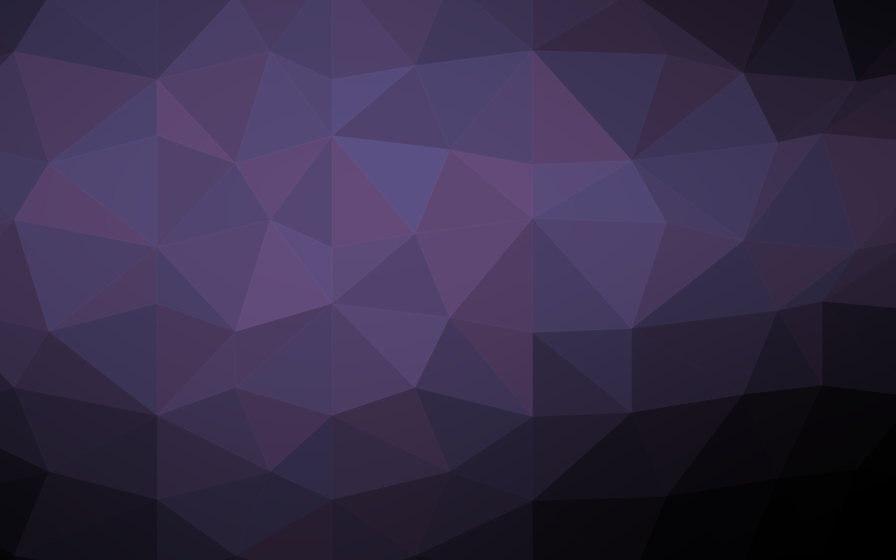
Reproduce this background procedurally as a WebGL 2 fragment shader.

```glsl
#version 300 es
precision highp float;
// Low-poly mesh of dusky violet triangles, glowing left of centre and fading to black corners.
uniform vec2 u_resolution;
out vec4 outColor;

const float PI = 3.14159265;

float hash(vec2 p) {
  vec3 q = fract(p.xyx * 0.1031);
  q += dot(q, q.yzx + 33.33);
  return fract((q.x + q.y) * q.z);
}

// Lattice point pushed off its place by alternating waves; rows count downward.
vec2 meshVertex(vec2 cell) {
  float parity = cos(PI * cell.y);
  bool lower = cell.y > 3.5;
  float sway = cell.x < 6.5 ? -cos(0.5 * PI * cell.x) : cos(PI * cell.x);
  if (lower) sway = -abs(sway);
  float shift = 0.031 * sway * parity + 0.05 * max(0.0, sin(1.15 * cell.x));
  float drop;
  if (cell.x < (lower ? 4.5 : 3.5)) {
    drop = -0.025 * cos(PI * cell.x) * (lower ? 1.0 : parity);
  } else {
    drop = 0.029 * sin(1.2 * (cell.x - 4.0)) * (lower ? 1.0 : -parity);
  }
  return vec2(0.056 + 0.179 * cell.x + shift, 0.883 - 0.15 * cell.y - drop);
}

// Wide glow whose vertical falloff tightens toward the right.
float glow(vec2 p) {
  vec2 d = p - vec2(0.646, 0.625);
  if (d.y < 0.0) d.y *= 1.2;
  float squeeze = 2.0 + 8.0 * d.x * d.x + 2.0 * d.x;
  return 0.485 * exp(-0.7 * d.x * d.x - squeeze * d.y * d.y);
}

// Signed distance from edge ab, positive on the side holding c.
float edgeDistance(vec2 p, vec2 a, vec2 b, vec2 c) {
  vec2 normal = normalize(vec2(a.y - b.y, b.x - a.x));
  return dot(p - a, normal) * sign(dot(c - a, normal));
}

// Facet colour times coverage, with coverage in alpha.
vec4 facet(vec2 p, vec2 a, vec2 b, vec2 c, vec2 seed, float pixel) {
  float d = min(edgeDistance(p, a, b, c),
            min(edgeDistance(p, b, c, a), edgeDistance(p, c, a, b)));
  float cover = clamp(0.5 + d / pixel, 0.0, 1.0);
  float light = mix(glow((a + b + c) / 3.0), glow(p), 0.2);
  light *= 0.92 + 0.16 * hash(seed);
  float warmth = hash(seed + 17.3) - 0.5;
  vec3 color = light * vec3(0.755 + 0.1 * warmth, 0.61 - 0.03 * warmth, 1.0 - 0.06 * warmth);
  color *= 1.0 + 0.04 * (1.0 - smoothstep(0.0, 0.003, d));
  return vec4(color, 1.0) * cover;
}

void main() {
  float pixel = 1.0 / u_resolution.y;
  vec2 p = gl_FragCoord.xy * pixel;
  p.x *= 1.6 * u_resolution.y / u_resolution.x;
  vec2 home = floor(vec2((p.x - 0.056) / 0.179, (0.883 - p.y) / 0.15));
  vec4 sum = vec4(0.0);

  // Split every nearby quad along its shorter diagonal.
  for (int y = -1; y <= 1; y++) {
    for (int x = -1; x <= 1; x++) {
      vec2 cell = home + vec2(x, y);
      vec2 a = meshVertex(cell);
      vec2 b = meshVertex(cell + vec2(1, 0));
      vec2 c = meshVertex(cell + vec2(0, 1));
      vec2 d = meshVertex(cell + vec2(1, 1));
      vec2 seed = cell + 5.0;
      if (distance(a, d) < distance(b, c)) {
        sum += facet(p, a, d, b, seed, pixel) + facet(p, a, d, c, seed + 0.5, pixel);
      } else {
        sum += facet(p, b, c, a, seed, pixel) + facet(p, b, c, d, seed + 0.5, pixel);
      }
    }
  }
  outColor = vec4(sum.rgb / max(sum.a, 0.001), 1.0);
}
```
